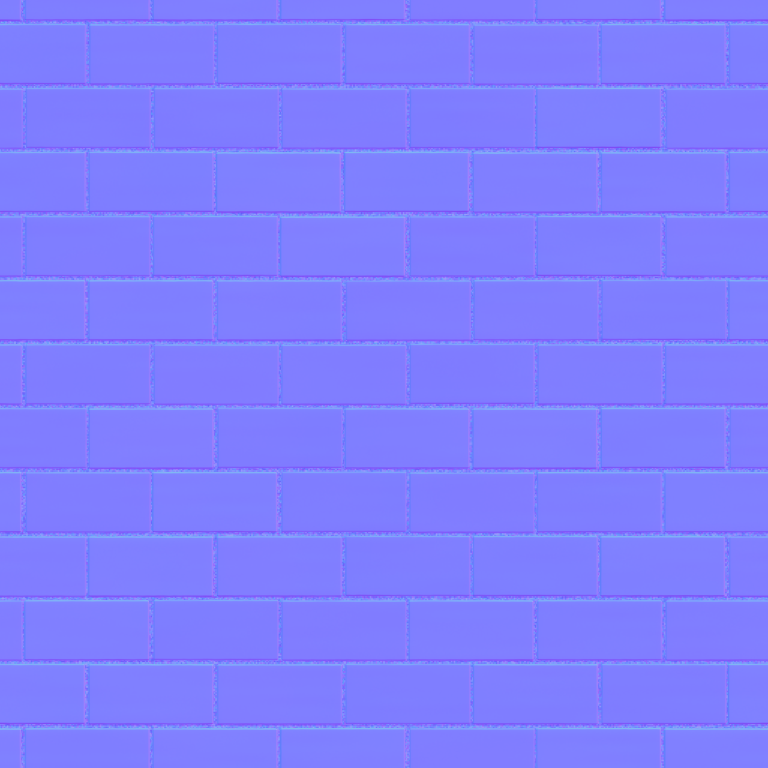
This texture map is drawn by a three.js fragment shader. Its source:

```glsl
// Tangent-space normal map of a running-bond brick wall with grainy mortar joints
varying vec2 vUv;

float hash(vec2 p) {
  vec3 q = fract(p.xyx * vec3(0.1031, 0.1030, 0.0973));
  q += dot(q, q.yzx + 33.33);
  return fract((q.x + q.y) * q.z);
}

// Value noise that tiles over the unit square, in the range -0.5 to 0.5
float tileNoise(vec2 uv, vec2 cells, float seed) {
  vec2 p = uv * cells;
  vec2 i = floor(p);
  vec2 f = fract(p);
  f = f * f * (3.0 - 2.0 * f);
  vec2 a = mod(i, cells) + seed;
  vec2 b = mod(i + 1.0, cells) + seed;
  float low = mix(hash(a), hash(vec2(b.x, a.y)), f.x);
  float high = mix(hash(vec2(a.x, b.y)), hash(b), f.x);
  return mix(low, high, f.y) - 0.5;
}

float roundedBox(vec2 p, vec2 halfSize, float radius) {
  vec2 q = abs(p) - halfSize + radius;
  return length(max(q, 0.0)) + min(max(q.x, q.y), 0.0) - radius;
}

void main() {
  // Six bricks across, twelve courses up, every other course shifted by half
  vec2 grid = vUv * vec2(6.0, 12.0) - vec2(0.683, 0.652);
  float course = floor(grid.y);
  grid.x += 0.5 * mod(course, 2.0);
  vec2 id = mod(vec2(floor(grid.x), course), vec2(6.0, 12.0));
  vec2 random = vec2(hash(id + 17.0), hash(id + 71.0)) - 0.5;

  // Position inside the brick, in course heights, with a little misplacement
  vec2 local = (fract(grid) - 0.5) * vec2(2.0, 1.0);
  local += random * vec2(0.03, 0.014);
  vec2 halfSize = vec2(0.97, 0.465);

  // Clean outline where the brick meets the mortar
  float ragged = 0.004 * tileNoise(vUv, vec2(150.0), 5.0);
  float outline = roundedBox(local, halfSize, 0.03) + ragged;
  float mortar = smoothstep(-0.002, 0.016, outline);

  // Brick face: slight tilt, broad unevenness and faint horizontal streaks
  vec2 face = random.yx * vec2(0.02, 0.03) - vec2(0.0, 0.01);
  face.x += 0.022 * tileNoise(vUv, vec2(9.0, 14.0), 11.0);
  face.y += 0.026 * tileNoise(vUv, vec2(10.0, 80.0), 23.0);

  // Thin bevel line plus a soft shoulder that is broader along the top
  vec2 edge = abs(local) - halfSize + ragged;
  vec2 bevel = smoothstep(-0.026, -0.002, edge) * vec2(0.17, 0.3);
  float top = step(0.0, local.y);
  vec2 shoulder = exp(min(edge, 0.0) * 25.0) * vec2(0.025, mix(0.025, 0.07, top));
  float wear = 1.0 + 0.5 * tileNoise(vUv, vec2(40.0, 60.0), 31.0) + random.x * 0.5;
  vec2 rim = sign(local) * (bevel * wear + shoulder);

  // Fine sandy mortar grain
  vec2 grain = vec2(tileNoise(vUv, vec2(512.0), 41.0),
                    tileNoise(vUv, vec2(512.0), 87.0));
  vec2 sand = grain * 0.42 + rim * 0.25;

  vec2 slope = mix(face + rim + grain * 0.006, sand, mortar);
  vec3 normal = normalize(vec3(slope, 1.0));
  gl_FragColor = vec4(normal * 0.5 + 0.5, 1.0);
}
```
